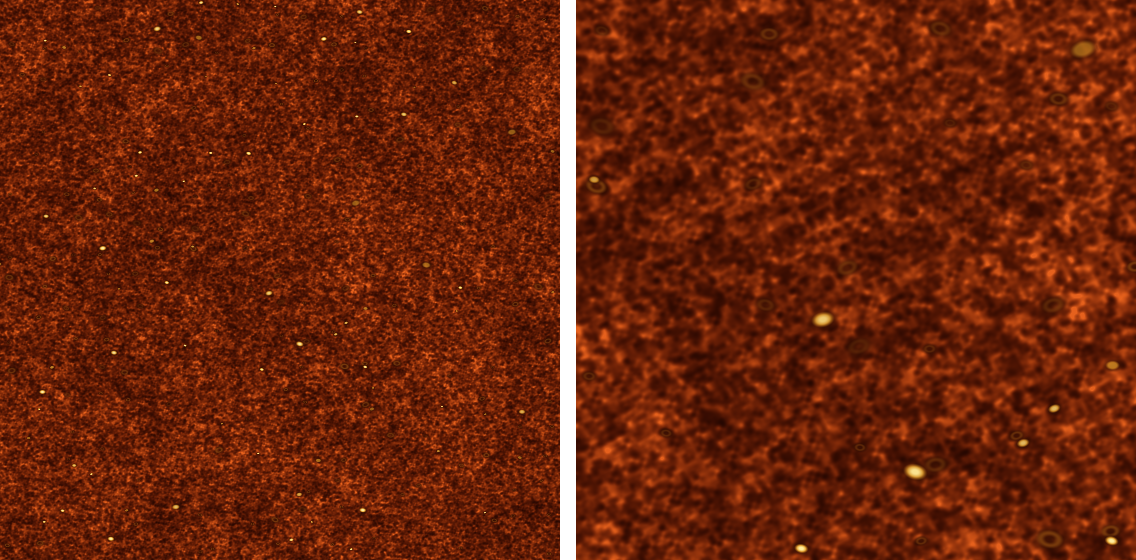
Left: the whole. Right: its middle third, enlarged.
Give the GLSL for this texture, as a Shadertoy shader.

```glsl
const vec3 CREAM = vec3(1.0, 0.93, 0.62);
const vec3 YELLOW = vec3(0.95, 0.66, 0.16);
const vec3 OLIVE = vec3(0.50, 0.25, 0.05);
const vec3 SHADOW = vec3(0.20, 0.055, 0.008);

// Integer hash: three values in 0..1 for each cell and seed
vec3 hash3(vec2 cell, int seed) {
    uvec3 v = uvec3(ivec3(ivec2(cell), seed));
    v = v * 1664525u + 1013904223u;
    v.x += v.y * v.z;
    v.y += v.z * v.x;
    v.z += v.x * v.y;
    v ^= v >> 16u;
    v.x += v.y * v.z;
    v.y += v.z * v.x;
    v.z += v.x * v.y;
    return vec3(v >> 8u) / 16777216.0;
}

mat2 rotation(float angle) {
    float c = cos(angle), s = sin(angle);
    return mat2(c, s, -s, c);
}

// Value noise scaled to zero mean and unit deviation
float noise(vec2 p, int seed) {
    vec2 i = floor(p), f = p - i;
    f = f * f * (3.0 - 2.0 * f);
    float low = mix(hash3(i, seed).x, hash3(i + vec2(1, 0), seed).x, f.x);
    float high = mix(hash3(i + vec2(0, 1), seed).x, hash3(i + vec2(1, 1), seed).x, f.x);
    return (mix(low, high, f.y) - 0.5) / 0.2145;
}

// Fine, slightly flattened grain over soft mottling
float grain(vec2 uv) {
    float g = 0.72 * noise(rotation(0.12) * uv * vec2(185.0, 240.0), 1);
    g += 0.50 * noise(rotation(-0.5) * uv * vec2(310.0, 360.0), 2);
    g += 0.33 * noise(rotation(0.7) * uv * 75.0, 3);
    g += 0.20 * noise(rotation(0.3) * uv * 20.0, 4);
    g += 0.14 * noise(rotation(1.0) * uv * 6.0, 5);
    return g;
}

// Rust ramp: log-normal red, green and blue following as powers
vec3 rust(float tone) {
    float red = min(0.40 * exp(0.29 * tone), 0.9);
    return vec3(red, 0.443 * pow(red, 1.45), 0.139 * red * red);
}

// One flattened spot per cell: x = distance in radii, y = strength, z = variation
vec3 spot(vec2 uv, float cells, float share, vec2 radii, float margin, int seed) {
    vec2 p = uv * cells, cell = floor(p);
    vec3 place = hash3(cell, seed), kind = hash3(cell, seed + 1);
    vec2 centre = mix(vec2(margin), vec2(1.0 - margin), place.xy);
    vec2 offset = rotation(0.7 * (kind.y - 0.5)) * (p - cell - centre) / cells;
    float radius = mix(radii.x, radii.y, kind.x * kind.x);
    float d = length(offset * vec2(1.0, 1.5)) / radius;
    return vec3(d, step(place.z, share), kind.z);
}

// Faint bubble: dark body, broken olive rim
vec3 addBubble(vec3 color, vec3 s) {
    float body = 1.0 - smoothstep(0.7, 1.6, s.x);
    float rim = 1.0 - smoothstep(0.0, 0.4, abs(s.x - 0.65));
    color = mix(color, SHADOW, 0.65 * body * s.y);
    return mix(color, OLIVE, rim * s.y * mix(0.25, 0.85, s.z));
}

// Glowing fleck: dark halo, yellow body, cream core
vec3 addFleck(vec3 color, vec3 s) {
    float halo = 1.0 - smoothstep(0.9, 1.8, s.x);
    float body = 1.0 - smoothstep(0.55, 1.15, s.x);
    float core = 1.0 - smoothstep(0.2, 0.85, s.x);
    color = mix(color, SHADOW, 0.55 * halo * s.y);
    color = mix(color, YELLOW, body * s.y * mix(0.5, 1.0, s.z));
    return mix(color, CREAM, core * s.y * smoothstep(0.2, 0.8, s.z));
}

void mainImage(out vec4 fragColor, in vec2 fragCoord) {
    vec2 uv = fragCoord / iResolution.y;
    vec3 color = rust(grain(uv));

    color = addBubble(color, spot(uv, 19.0, 0.45, vec2(0.0035, 0.0085), 0.2, 11));
    color = addFleck(color, spot(uv, 17.0, 0.13, vec2(0.0022, 0.0036), 0.12, 21));
    color = addFleck(color, spot(uv + 0.037, 11.0, 0.36, vec2(0.0038, 0.0075), 0.13, 31));

    fragColor = vec4(color, 1.0);
}
```
